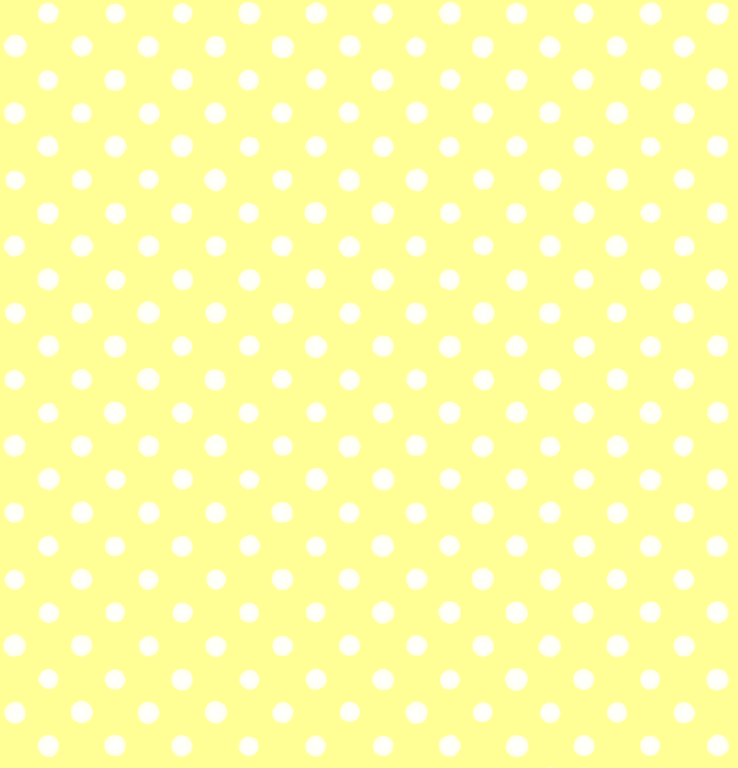
Write a Shadertoy shader that draws this pattern.

```glsl
// Staggered white polka dots on pale yellow: 23 rows, 11 dots in each row.
// Each dot is a distance to its lattice point; hashes vary its size and place,
// and gradient noise roughens its outline and mottles its white.

#define GROUND vec3(1.0, 1.0, 0.59)
#define PITCH vec2(0.0871, 0.04336)   // dot spacing, row spacing (canvas height = 1)
#define FIRST_DOT vec2(0.0631, 0.0172) // from the top left corner
#define RADIUS 0.0138
#define SIZE_VARIATION 0.07
#define JITTER 0.0007
#define WOBBLE 0.0012
#define SOFTNESS 0.0013
#define CORE_BLUE 0.985
#define RIM_FADE 0.095
#define MOTTLE 0.03

vec2 hash2(vec2 p) {
    vec3 q = fract(p.xyx * vec3(0.1031, 0.1030, 0.0973));
    q += dot(q, q.yzx + 33.33);
    return fract((q.xx + q.yz) * q.zy);
}

float cornerSlope(vec2 cell, vec2 offset) {
    float angle = 6.2832 * hash2(cell + 57.0).x;
    return dot(vec2(cos(angle), sin(angle)), offset);
}

float gradientNoise(vec2 p) {
    vec2 i = floor(p), f = fract(p);
    vec2 u = f * f * f * (f * (f * 6.0 - 15.0) + 10.0);
    vec2 e = vec2(1.0, 0.0);
    return mix(mix(cornerSlope(i, f), cornerSlope(i + e, f - e), u.x),
               mix(cornerSlope(i + e.yx, f - e.yx), cornerSlope(i + 1.0, f - 1.0), u.x), u.y);
}

void mainImage(out vec4 fragColor, in vec2 fragCoord) {
    vec2 p = vec2(fragCoord.x, iResolution.y - fragCoord.y) / iResolution.y;

    // Nearest dot, with odd rows shifted left by half a pitch
    vec2 grid = (p - FIRST_DOT) / PITCH;
    float row = floor(grid.y + 0.5);
    float shift = -0.5 * mod(row, 2.0);
    float column = floor(grid.x - shift + 0.5);
    vec2 id = vec2(column, row) + 20.0;
    vec2 center = FIRST_DOT + vec2(column + shift, row) * PITCH;
    center += (hash2(id) - 0.5) * 2.0 * JITTER;

    // Hand-cut size and outline
    float radius = RADIUS * (1.0 + SIZE_VARIATION * (hash2(id + 91.0).x * 2.0 - 1.0));
    vec2 toDot = p - center;
    float wobble = WOBBLE * gradientNoise(toDot / RADIUS * 1.3 + id * 7.31);
    float dist = length(toDot) - radius + wobble;
    float edge = max(SOFTNESS, 0.75 / iResolution.y);
    float coverage = 1.0 - smoothstep(-edge, edge, dist);

    // White core warming slightly toward the rim
    float rim = clamp(1.0 + dist / radius, 0.0, 1.0);
    float mottle = MOTTLE * gradientNoise(p * 190.0);
    float blue = min(CORE_BLUE - RIM_FADE * rim * rim * rim + mottle, 1.0);

    fragColor = vec4(mix(GROUND, vec3(1.0, 1.0, blue), coverage), 1.0);
}
```
